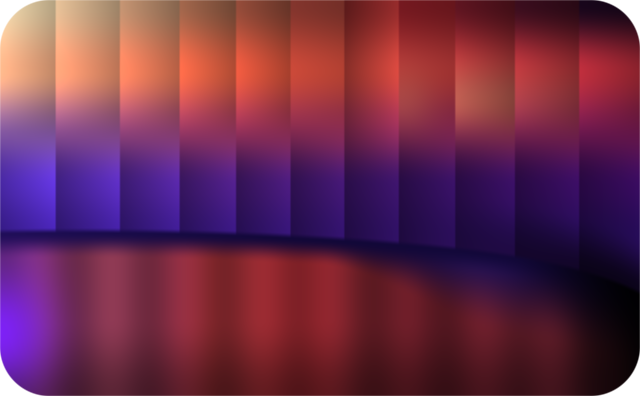
This background is drawn by a WebGL 2 fragment shader. Its source:

```glsl
#version 300 es
precision highp float;
// Curved wall of glowing vertical panels above a dark reflective floor, in a rounded frame.

#define CORNER_RADIUS 0.125
#define PANEL_PITCH 0.084
#define PANEL_SPREAD 0.00034
#define PANEL_COUNT 11
#define STREAK_PERIOD 0.116
#define STREAK_DEPTH 0.13
#define PAPER vec3(1.0)
#define TAN vec3(0.65, 0.34, 0.28)
#define VIOLET vec3(0.50, 0.13, 0.99)

uniform vec2 u_resolution;
out vec4 fragColor;

float saturate(float x) { return clamp(x, 0.0, 1.0); }

float bell(float x, float center, float width) {
  float d = (x - center) / width;
  return exp(-d * d);
}

// Four evenly spaced colour stops over t = 0..1.
vec3 ramp(vec3 a, vec3 b, vec3 c, vec3 d, float t) {
  vec3 color = mix(a, b, saturate(t * 3.0));
  color = mix(color, c, saturate(t * 3.0 - 1.0));
  return mix(color, d, saturate(t * 3.0 - 2.0));
}

// Panels widen away from the middle, as on a curved wall.
float panelEdge(float i) {
  float d = i - 0.5 * float(PANEL_COUNT);
  return 0.496 + PANEL_PITCH * d + PANEL_SPREAD * d * d * d;
}

float floorLine(float x) {
  float d = x - 0.13;
  float d2 = d * d;
  return 0.42 - 0.125 * d2 - 0.19 * d2 * d2 * d2 * d2;
}

vec3 panelColor(float k, vec2 uv) {
  float t = k / float(PANEL_COUNT - 1);
  float left = panelEdge(k);
  float across = saturate((uv.x - left) / (panelEdge(k + 1.0) - left));

  vec3 top = ramp(vec3(0.88, 0.79, 0.63), vec3(0.50, 0.29, 0.21),
                  vec3(0.47, 0.10, 0.12), vec3(0.08, 0.02, 0.09), t);
  vec3 hot = ramp(vec3(0.94, 0.66, 0.50), vec3(0.84, 0.33, 0.22),
                  vec3(0.66, 0.21, 0.20), vec3(0.63, 0.15, 0.20), t);
  vec3 mid = ramp(vec3(0.52, 0.35, 0.60), vec3(0.60, 0.20, 0.33),
                  vec3(0.50, 0.15, 0.29), vec3(0.42, 0.09, 0.28), t);
  vec3 low = ramp(vec3(0.33, 0.18, 0.74), vec3(0.27, 0.10, 0.44),
                  vec3(0.19, 0.06, 0.34), vec3(0.20, 0.04, 0.33), t);
  vec3 base = ramp(vec3(0.24, 0.12, 0.60), vec3(0.19, 0.075, 0.42),
                   vec3(0.15, 0.05, 0.31), vec3(0.13, 0.04, 0.30), t);

  vec3 color = mix(base, low, smoothstep(0.40, 0.56, uv.y));
  color = mix(color, mid, smoothstep(0.53, 0.70, uv.y));
  color = mix(color, hot, smoothstep(0.66, 0.82, uv.y));
  color = mix(color, top, smoothstep(0.82, 0.99, uv.y));

  // Pale light caught by the panels right of centre.
  float pale = bell(k, 8.0, 1.1) * bell(uv.y, 0.75, 0.085);
  pale *= k < 7.5 ? 1.3 * bell(across, 0.1, 0.55) : 1.0;
  color = mix(color, TAN, saturate(0.85 * pale));

  // The upper light leans one way, the lower light the other.
  float lean = -0.20 + 0.45 * bell(k, 6.0, 0.9);
  float slope = mix(0.22, lean, smoothstep(0.55, 0.74, uv.y));
  return color * (1.0 + slope * (2.0 * across - 1.0));
}

vec3 wallColor(vec2 uv) {
  float soft = 0.8 / u_resolution.x + 0.0008;
  vec3 color = panelColor(0.0, uv);
  for (int i = 1; i < PANEL_COUNT; i++) {
    float edge = panelEdge(float(i));
    color = mix(color, panelColor(float(i), uv), smoothstep(edge - soft, edge + soft, uv.x));
  }
  float rise = uv.y - floorLine(uv.x);
  float shade = smoothstep(0.65, 1.0, uv.x) * (1.0 - smoothstep(0.0, 0.14, rise));
  return color * (1.0 - 0.7 * shade);
}

vec3 floorColor(vec2 uv) {
  float depth = floorLine(uv.x) - uv.y;
  vec3 sheen = ramp(vec3(0.42, 0.17, 0.50), vec3(0.54, 0.16, 0.18),
                    vec3(0.37, 0.10, 0.14), vec3(0.42, 0.13, 0.19), uv.x);
  sheen = mix(sheen, vec3(0.50, 0.21, 0.28), 0.8 * bell(uv.x, 0.17, 0.08));
  sheen += vec3(0.10, 0.01, 0.01) * bell(uv.x, 0.47, 0.06);
  sheen *= 1.0 + STREAK_DEPTH * cos(6.2832 * (uv.x - 0.175) / STREAK_PERIOD);
  sheen *= mix(0.64, 1.0, smoothstep(0.0, 0.2, uv.y));

  // Dark blue contact shadow under the wall.
  vec3 navy = mix(vec3(0.11, 0.05, 0.32), vec3(0.07, 0.03, 0.22), smoothstep(0.0, 0.5, uv.x));
  navy += vec3(0.05, 0.03, 0.10) * bell(uv.x, 0.75, 0.08) * smoothstep(0.0, 0.06, depth);
  float reach = mix(0.075, 0.21, smoothstep(0.5, 0.8, uv.x));
  vec3 color = mix(navy, sheen, smoothstep(0.008, reach, depth));

  color *= 1.0 - 0.96 * smoothstep(0.80, 1.01, uv.x - 0.12 * (0.2 - uv.y));
  return mix(color, VIOLET, 0.95 * bell(uv.x, 0.0, 0.075) * bell(uv.y, 0.16, 0.14));
}

void main() {
  vec2 uv = gl_FragCoord.xy / u_resolution;
  float rise = uv.y - floorLine(uv.x);
  vec3 color = mix(floorColor(uv), wallColor(uv), smoothstep(-0.010, 0.006, rise));

  // Rounded frame, measured in canvas heights.
  vec2 halfSize = 0.5 * u_resolution / u_resolution.y;
  vec2 q = abs(gl_FragCoord.xy / u_resolution.y - halfSize) - halfSize + CORNER_RADIUS;
  float outside = length(max(q, 0.0)) - CORNER_RADIUS;
  float pixel = 1.0 / u_resolution.y;
  fragColor = vec4(mix(color, PAPER, smoothstep(-pixel, pixel, outside)), 1.0);
}
```
